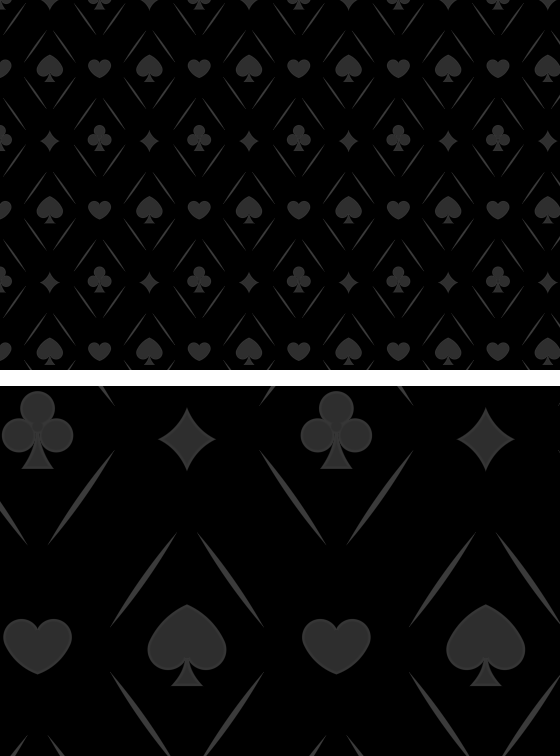
Top: the whole. Bottom: its middle third, enlarged.
A Shadertoy shader for this pattern:

```glsl
// Dark wallpaper of card suits, with spades and clubs framed by tapered diamond strokes.

const float ROWS_SCALE = 3.715;            // canvas height in tile widths
const vec2 TILE = vec2(1.0, 1.4204);
const vec2 SPADE_POS = vec2(0.5, 0.174);
const vec2 CLUB_POS = vec2(0.0, 0.916);
const vec2 DIAMOND_DROP = vec2(0.5, -0.038);

const vec3 BACKGROUND = vec3(0.0);
const vec3 SUIT_FILL = vec3(0.18);
const vec3 SUIT_RIM = vec3(0.21);
const vec3 STROKE = vec3(0.23);

// Offset from the nearest repeat of a motif
vec2 repeatAt(vec2 p, vec2 center) {
    vec2 q = p - center;
    return q - TILE * round(q / TILE);
}

float circle(vec2 p, vec2 center, float radius) {
    return length(p - center) - radius;
}

// Two round lobes that run tangentially into arcs meeting at a lower tip
float heart(vec2 p, vec2 lobe, float radius, float tipY) {
    p.x = abs(p.x);
    vec2 dir = vec2(0.906, -0.423);
    vec2 v = vec2(0.0, tipY) - lobe;
    float s = (dot(v, v) - radius * radius) / (2.0 * (radius - dot(v, dir)));
    vec2 q = p - lobe;
    bool belowJoin = dir.x * q.y - dir.y * q.x < 0.0;
    return belowJoin ? circle(p, lobe - s * dir, radius + s) : circle(p, lobe, radius);
}

// Stem flaring towards its foot
float stem(vec2 p, float top, float foot) {
    float h = clamp((top - p.y) / (top - foot), 0.0, 1.0);
    float side = 0.8 * (abs(p.x) - mix(0.007, 0.054, h * h));
    return max(side, max(p.y - top, foot - p.y));
}

float spade(vec2 p) {
    float leaf = heart(vec2(p.x, -p.y), vec2(0.0635, 0.0), 0.0684, -0.1514);
    return min(leaf, stem(p, -0.025, -0.122));
}

float club(vec2 p) {
    float leaves = min(circle(p, vec2(0.0, 0.065), 0.058),
                       circle(vec2(abs(p.x), p.y), vec2(0.0625, -0.025), 0.057));
    float core = circle(p, vec2(0.0, 0.005), 0.026);
    return min(min(leaves, core), stem(p, -0.01, -0.137));
}

// Four-pointed diamond with hollow sides
float diamond(vec2 p, vec2 halfSize) {
    const float c = 1.7;
    vec2 q = abs(p) / halfSize;
    float hollow = length(vec2(c - 1.0, c)) - length(q - c);
    return max(hollow, max(q.x, q.y) - 1.0) * halfSize.x;
}

// Stroke from a to b, thickest halfway
float taperedStroke(vec2 p, vec2 a, vec2 b, float halfWidth) {
    vec2 ab = b - a;
    float h = clamp(dot(p - a, ab) / dot(ab, ab), 0.0, 1.0);
    return length(p - a - h * ab) - halfWidth * 4.0 * h * (1.0 - h);
}

float frame(vec2 p) {
    return taperedStroke(abs(p), vec2(0.034, 0.392), vec2(0.257, 0.075), 0.0095);
}

float coverage(float d, float pixel) {
    return smoothstep(0.7, -0.7, d / pixel);
}

void mainImage(out vec4 fragColor, in vec2 fragCoord) {
    float pixel = ROWS_SCALE / iResolution.y;
    vec2 p = fragCoord * pixel;
    vec2 spadeCell = repeatAt(p, SPADE_POS);
    vec2 clubCell = repeatAt(p, CLUB_POS);
    vec2 heartCell = repeatAt(p, SPADE_POS + vec2(0.5, 0.0));
    vec2 diamondCell = repeatAt(p, CLUB_POS + DIAMOND_DROP);

    // All four suits share one fill
    float suits = min(spade(spadeCell), club(clubCell));
    suits = min(suits, heart(heartCell, vec2(0.0537, 0.0415), 0.061, -0.083));
    suits = min(suits, diamond(diamondCell, vec2(0.097, 0.107)));

    float strokes = min(frame(spadeCell), frame(clubCell));

    // Flat fill with a faint lighter rim
    vec3 suitColor = mix(SUIT_FILL, SUIT_RIM, smoothstep(-0.012, -0.004, suits));
    vec3 color = mix(BACKGROUND, STROKE, coverage(strokes, pixel));
    color = mix(color, suitColor, coverage(suits, pixel));
    fragColor = vec4(color, 1.0);
}
```
